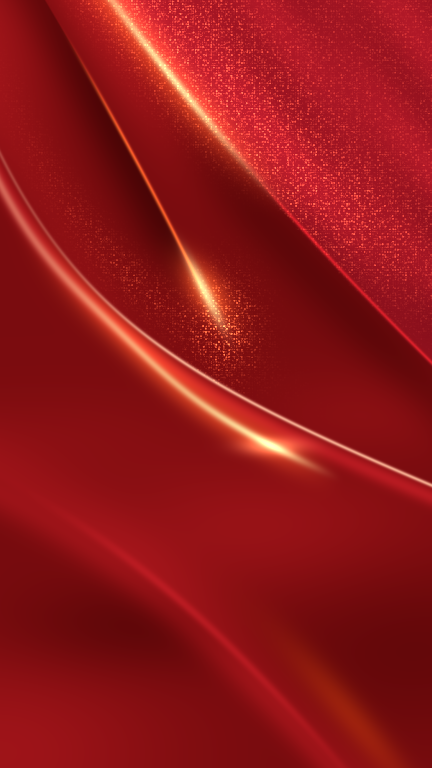
A WebGL 1 fragment shader for this background:

```glsl
precision highp float;
// Folded red satin with golden rim highlights and scattered glitter.
uniform vec2 u_resolution;

float hash(vec2 p) {
  return fract(sin(dot(p, vec2(127.1, 311.7))) * 43758.5453);
}

// Soft bell profile around zero
float bell(float d, float width) {
  return exp(-d * d / (width * width));
}

float spot(vec2 uv, vec2 center, vec2 radius) {
  vec2 d = (uv - center) / radius;
  return exp(-dot(d, d));
}

float edge(float d, float softness) {
  return smoothstep(-softness, softness, d);
}

// One jittered round grain in each cell, with random brightness
float glitter(vec2 p, float cells) {
  vec2 id = floor(p * cells);
  vec2 grain = 0.3 + 0.4 * vec2(hash(id + 3.7), hash(id + 9.2));
  float dotShape = 1.0 - smoothstep(0.15, 0.6, length(fract(p * cells) - grain));
  return dotShape * pow(hash(id), 4.0);
}

void main() {
  vec2 uv = gl_FragCoord.xy / u_resolution;
  float x = uv.x, y = uv.y, t = 1.0 - y;
  vec2 p = vec2(x * 0.5625, y);

  // Signed distances to the folds
  float ridge = (x - 0.259 - 1.33 * t - 0.5 * t * t) * 0.43;
  float crease = (x - 0.104 - 1.06 * t + 0.25 * t * t) * 0.5;
  float decay = exp(-4.3 * x);
  float slope = (0.225 + 0.9 * decay) / 0.5625;
  float tilt = inversesqrt(1.0 + slope * slope);
  float sweep = (y - 0.59 + 0.225 * x - 0.21 * decay) * tilt;
  float rim = sweep + (0.043 - 0.02 * bell(x - 0.24, 0.18)) * tilt;
  float lowFold = (y - 0.375 + 0.28 * x + 0.24 * x * x) * 0.75;

  // Upper cloth: left panel, middle strip and right sheen
  float creaseFade = 1.0 - smoothstep(0.3, 0.42, t);
  float left = 0.49 + 0.13 * spot(uv, vec2(0.0, 1.0), vec2(0.2, 0.16))
    + 0.06 * bell(crease + 0.13, 0.04)
    - 0.2 * bell(crease, 0.045) * creaseFade;
  float strip = 0.47 + 0.17 * bell(crease - 0.045, 0.04) * (1.0 - smoothstep(0.0, 0.35, t))
    - 0.1 * bell(ridge + 0.03, 0.04) * smoothstep(0.12, 0.3, t)
    + 0.07 * spot(uv, vec2(0.85, 0.46), vec2(0.3, 0.06));
  float folds = sin(ridge * 48.0 - t * 9.0 + 1.0) * 0.035 + sin(ridge * 95.0 + t * 14.0) * 0.015;
  float sheen = 0.64 + folds + 0.08 * bell(ridge - 0.04, 0.05) * (1.0 - smoothstep(0.1, 0.4, t))
    - 0.08 * smoothstep(0.2, 0.48, t);
  float upper = mix(left, strip, edge(crease, mix(0.06, 0.0015, creaseFade)));
  upper = mix(upper, sheen, edge(ridge, 0.002 + 0.006 * (1.0 - smoothstep(0.0, 0.25, t))));

  // Lower cloth: broad valley and the bottom fold
  float valley = 0.48 + 0.12 * spot(uv, vec2(0.6, 0.31), vec2(0.4, 0.09))
    + 0.05 * spot(uv, vec2(0.12, 0.43), vec2(0.3, 0.06))
    - 0.09 * spot(uv, vec2(0.95, 0.16), vec2(0.35, 0.12))
    + 0.1 * bell(lowFold, 0.045)
    + 0.2 * bell(sweep + 0.014, 0.011);
  float under = 0.46 + 0.15 * bell(lowFold + 0.012, 0.025)
    + 0.16 * spot(uv, vec2(0.0, 0.02), vec2(0.4, 0.15))
    - 0.11 * spot(uv, vec2(0.3, 0.18), vec2(0.3, 0.06));
  float lower = mix(under, valley, edge(lowFold, 0.006));
  lower += 0.16 * bell(lowFold, 0.006) * bell(x - 0.48, 0.3);

  float light = mix(lower, upper, edge(sweep, 0.0015));
  float above = edge(sweep, 0.002);
  vec3 color = vec3(light, 0.2 * light * light, 0.25 * light * light);
  color.b += 0.035 * edge(ridge, 0.01) * above;

  // Golden light, as wide halos and narrow hot cores
  vec3 gold = vec3(0.85, 0.5, 0.18);
  vec3 hot = vec3(1.0, 0.88, 0.62);
  float ridgeFade = 1.0 - smoothstep(0.13, 0.29, t);
  float ridgeHot = ridgeFade * (0.55 + 0.45 * bell(t - 0.1, 0.07));
  color += gold * 0.4 * bell(ridge, 0.022) * ridgeFade;
  color = mix(color, hot, ridgeHot * bell(ridge, 0.0055));
  color += vec3(0.35, 0.07, 0.08) * bell(ridge, 0.0025) * above * smoothstep(0.22, 0.3, t);

  float flare = bell(t - 0.378, 0.04);
  color += gold * 0.55 * flare * bell(crease - 0.004, 0.022);
  color = mix(color, hot, flare * bell(crease - 0.002, 0.007));
  color += gold * 0.65 * bell(crease, 0.0025) * creaseFade * smoothstep(0.02, 0.2, t);

  float rimFade = 1.0 - smoothstep(0.6, 0.8, x);
  float rimHot = rimFade * (0.65 + 0.35 * bell(x - 0.61, 0.12));
  color += gold * 0.4 * bell(rim, 0.02) * rimFade * (1.0 - above) * smoothstep(0.0, 0.35, x);
  color = mix(color, mix(vec3(0.92, 0.55, 0.45), hot, smoothstep(0.05, 0.4, x)), rimHot * bell(rim, 0.0055));
  color += hot * 0.4 * spot(uv, vec2(0.63, 0.419), vec2(0.07, 0.011));
  color = mix(color, vec3(1.0, 0.72, 0.6), bell(sweep, 0.0024) * (0.3 + 0.6 * smoothstep(0.1, 0.45, x)));
  color += vec3(0.16, 0.09, 0.0) * bell(lowFold - 0.06, 0.025) * spot(uv, vec2(0.78, 0.06), vec2(0.25, 0.12));

  // Glitter on the sheen, around the flare and along the sweep
  float dust = edge(ridge, 0.01) * (0.2 + 0.5 * bell(ridge - 0.05, 0.07)) * (1.0 - smoothstep(0.25, 0.48, t));
  dust += 0.35 * bell(ridge + 0.015, 0.025) * ridgeFade;
  dust += 1.1 * spot(uv, vec2(0.52, 0.575), vec2(0.065, 0.055));
  dust += 0.35 * bell(sweep - 0.045, 0.025) * bell(x - 0.32, 0.2);
  color += vec3(0.9, 0.58, 0.32) * dust * above * (glitter(p, 300.0) + 0.5 * glitter(p + 0.37, 430.0));

  gl_FragColor = vec4(clamp(color, 0.0, 1.0), 1.0);
}
```
